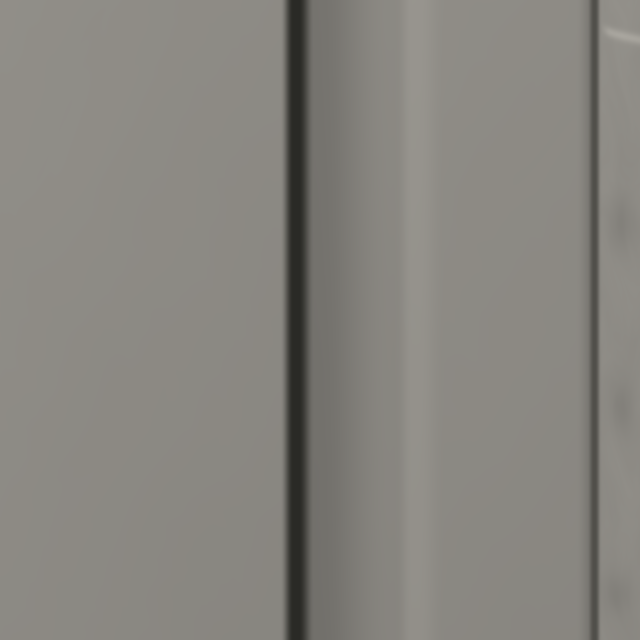
Write a WebGL 1 fragment shader that draws this texture.

```glsl
precision highp float;
// Grey moulded panel: a deep vertical groove, a rounded bead, a thin seam and a worn edge strip.

uniform vec2 u_resolution;

const vec2 REPEATS = vec2(1.0, 1.0);
const vec3 PAINT = vec3(0.550, 0.540, 0.517);
const vec3 GROOVE = vec3(0.165, 0.165, 0.148);
const vec3 SEAM = vec3(0.290, 0.285, 0.265);

const float GROOVE_X = 0.462;
const float BEAD_X = 0.630;
const float SEAM_X = 0.929;
const float STRIP_X = 0.936;

// Soft plateau that rises over lo.x..lo.y and falls over hi.x..hi.y
float band(float x, vec2 lo, vec2 hi) {
  return smoothstep(lo.x, lo.y, x) * (1.0 - smoothstep(hi.x, hi.y, x));
}

// Soft elliptical spot
float spot(vec2 p, vec2 centre, vec2 radius) {
  vec2 d = (p - centre) / radius;
  return exp(-dot(d, d));
}

// Layered sines that bend each other, about -1 to 1
float mottle(vec2 p) {
  float sum = 0.0;
  float gain = 0.5;
  for (int i = 0; i < 4; i++) {
    p += 0.6 * sin(p.yx * 1.3 + float(i) * 1.7);
    sum += gain * sin(p.x) * sin(p.y + 0.8);
    p = mat2(1.5, 1.1, -1.1, 1.5) * p;
    gain *= 0.55;
  }
  return sum;
}

// Brightness of the flat paint, lit from the upper left of each panel
float panelLight(vec2 p) {
  float across = p.x < GROOVE_X ? p.x / GROOVE_X : (p.x - GROOVE_X) / (1.0 - GROOVE_X);
  float light = 1.0 + 0.035 * (p.y - 0.5) - 0.03 * (across - 0.5);
  return light + 0.004 * mottle(p * vec2(14.0, 9.0));
}

// Shade beside the groove and highlight on the bead
float beadLight(float x) {
  float fade = 1.0 - smoothstep(GROOVE_X + 0.015, BEAD_X - 0.02, x);
  float shade = 0.19 * fade * step(GROOVE_X, x);
  float hollow = 0.03 * band(x, vec2(0.48, 0.53), vec2(0.615, 0.64));
  float shine = 0.055 * band(x, vec2(BEAD_X - 0.008, BEAD_X + 0.014), vec2(0.655, 0.695));
  return 1.0 - shade - hollow + shine;
}

// Blotches and a pale scratch on the strip
float stripWear(vec2 p) {
  float wear = 0.025 + 0.025 * mottle(p * vec2(50.0, 17.0));
  wear -= 0.08 * spot(p, vec2(0.970, 0.650), vec2(0.024, 0.045));
  wear -= 0.06 * spot(p, vec2(0.972, 0.365), vec2(0.020, 0.040));
  wear -= 0.06 * spot(p, vec2(0.965, 0.070), vec2(0.020, 0.030));
  float t = clamp((p.x - STRIP_X) / (1.0 - STRIP_X), 0.0, 1.0);
  float offset = (p.y - mix(0.962, 0.938, sqrt(t))) / 0.008;
  wear += 0.16 * exp(-offset * offset) * smoothstep(0.0, 0.3, t);
  return wear;
}

void main() {
  vec2 uv = gl_FragCoord.xy / u_resolution;
  vec2 p = fract(uv * REPEATS);

  // Paint, bead and worn strip
  float light = panelLight(p) * beadLight(p.x);
  float strip = smoothstep(STRIP_X - 0.004, STRIP_X + 0.004, p.x);
  vec3 colour = PAINT * (light + strip * stripWear(p));

  // Thin seam with a wider shadow on its left
  float seamShadow = band(p.x, vec2(0.900, SEAM_X), vec2(SEAM_X, STRIP_X + 0.006));
  colour *= 1.0 - 0.16 * seamShadow;
  float seam = band(p.x, vec2(SEAM_X - 0.011, SEAM_X - 0.001), vec2(SEAM_X + 0.001, SEAM_X + 0.010));
  colour = mix(colour, SEAM, 0.85 * seam);

  // Deep groove with soft walls
  float groove = band(p.x, vec2(0.438, 0.458), vec2(0.467, 0.491));
  colour = mix(colour, GROOVE, groove);

  gl_FragColor = vec4(colour, 1.0);
}
```
